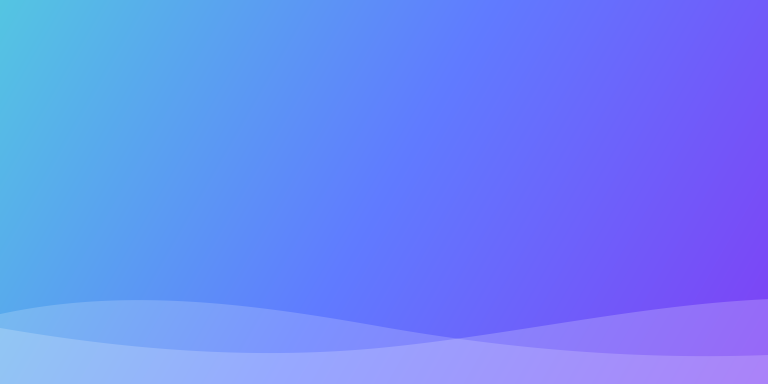
This background is drawn by a Shadertoy shader. Its source:

```glsl
// A slanted cyan-blue-violet gradient with two translucent white waves along the foot.
// The gradient spans the canvas from corner to corner; each wave is the area
// under two cubic Bezier height curves joined smoothly at mid-width.

#define GRADIENT_TILT radians(30.0)
#define START_COLOR   vec3(0.329, 0.773, 0.886)
#define MIDDLE_COLOR  vec3(0.376, 0.482, 1.000)
#define END_COLOR     vec3(0.494, 0.251, 0.961)
#define WAVE_COLOR    vec3(1.0)
#define CREST_OPACITY  0.18
#define TROUGH_OPACITY 0.20

// Three-stop gradient, t from 0 to 1
vec3 gradientColor(float t) {
    return t < 0.5 ? mix(START_COLOR, MIDDLE_COLOR, 2.0 * t)
                   : mix(MIDDLE_COLOR, END_COLOR, 2.0 * t - 1.0);
}

// Cubic Bezier with control heights h
float bezier(vec4 h, float t) {
    vec3 a = mix(h.xyz, h.yzw, t);
    vec2 b = mix(a.xy, a.yz, t);
    return mix(b.x, b.y, t);
}

// Wave height at x from 0 to 1, one curve per half
float waveHeight(vec4 leftHalf, vec4 rightHalf, float x) {
    return x < 0.5 ? bezier(leftHalf, 2.0 * x)
                   : bezier(rightHalf, 2.0 * x - 1.0);
}

// Antialiased coverage of the area below a height
float coverBelow(float height, float y) {
    return clamp((height - y) * iResolution.y + 0.5, 0.0, 1.0);
}

void mainImage(out vec4 fragColor, in vec2 fragCoord) {
    vec2 uv = fragCoord / iResolution.xy;
    vec2 size = vec2(iResolution.x / iResolution.y, 1.0);

    // Background: project onto the slanted axis, scaled to reach both corners
    vec2 axis = vec2(cos(GRADIENT_TILT), -sin(GRADIENT_TILT));
    float span = dot(size, abs(axis));
    float t = 0.5 + dot((uv - 0.5) * size, axis) / span;
    vec3 color = gradientColor(clamp(t, 0.0, 1.0));

    // Wave that crests on the left
    float crest = waveHeight(vec4(0.182, 0.254, 0.207, 0.148),
                             vec4(0.148, 0.090, 0.063, 0.0755), uv.x);
    color = mix(color, WAVE_COLOR, CREST_OPACITY * coverBelow(crest, uv.y));

    // Wave that dips on the left and rises to the right
    float trough = waveHeight(vec4(0.146, 0.0885, 0.062, 0.095),
                              vec4(0.095, 0.128, 0.206, 0.221), uv.x);
    color = mix(color, WAVE_COLOR, TROUGH_OPACITY * coverBelow(trough, uv.y));

    fragColor = vec4(color, 1.0);
}
```
